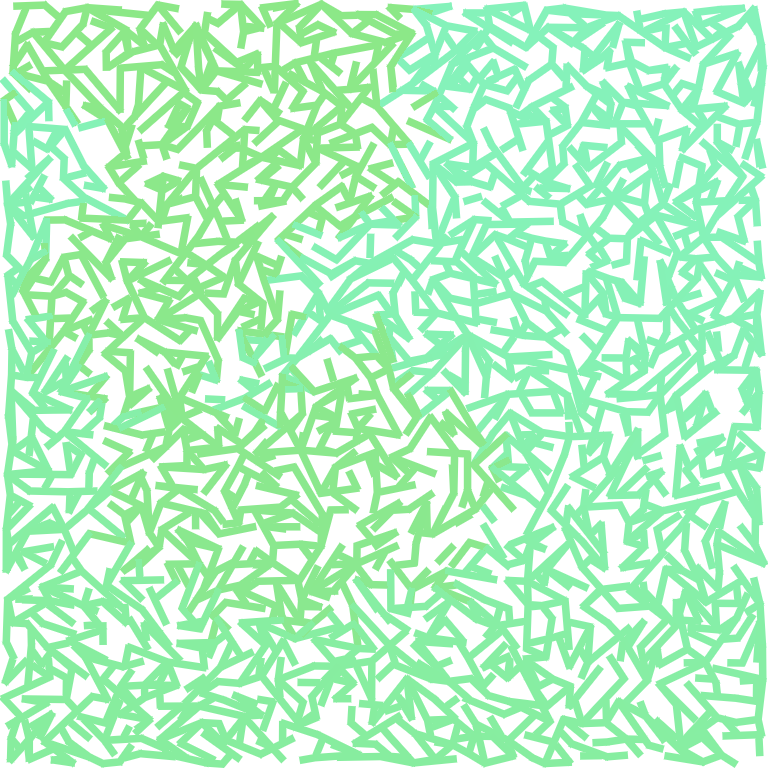
A Shadertoy shader for this pattern:

```glsl
// A dense thicket of short green strokes on white. Jittered grid sites throw
// strokes to nearby sites; each stroke stops where it meets one of higher rank,
// so strokes never cross. Each takes the tint of the patch where it starts.

const float CELLS = 40.0;

vec2 hash2(vec2 p) {
    return fract(sin(vec2(dot(p, vec2(127.1, 311.7)),
                          dot(p, vec2(269.5, 183.3)))) * 43758.5453);
}

float cross2(vec2 a, vec2 b) { return a.x * b.y - a.y * b.x; }

// Jittered site of a grid cell, in canvas units
vec2 site(vec2 cell) {
    return (cell + 0.5 + 0.64 * (hash2(cell + 3.7) - 0.5)) / CELLS;
}

// Cell that a stroke runs to: at most two cells away, inside the canvas
vec2 target(vec2 cell, float layer) {
    vec2 hop = floor(hash2(cell + 61.3 * (layer + 1.0)) * 5.0) - 2.0;
    return clamp(cell + hop, 0.0, CELLS - 1.0);
}

float rank(vec2 cell, float layer) {
    return hash2(cell + 17.9 + 83.1 * layer).x;
}

// Fraction of a stroke drawn before a higher ranked stroke blocks it
float reach(vec2 cell, vec2 goal, float layer) {
    vec2 a = site(cell), d = site(goal) - a;
    vec2 lo = max(min(cell, goal) - 2.0, 0.0);
    vec2 hi = min(max(cell, goal) + 2.0, CELLS - 1.0);
    float own = rank(cell, layer), nearest = 1.0;
    for (float y = lo.y; y <= hi.y; y++)
    for (float x = lo.x; x <= hi.x; x++)
    for (float k = 0.0; k < 2.0; k++) {
        vec2 other = vec2(x, y);
        if (rank(other, k) <= own) continue;
        vec2 p = site(other), e = site(target(other, k)) - p;
        float area = cross2(d, e);
        if (abs(area) < 1e-7) continue;
        float t = cross2(p - a, e) / area;
        float s = cross2(p - a, d) / area;
        if (t > 0.01 && t < min(nearest, 0.99) && s > 0.01 && s < 0.99) nearest = t;
    }
    // Some blocked strokes stop short and leave a loose end
    float loose = step(hash2(cell + 29.3 + layer).y, 0.35);
    return nearest < 1.0 ? nearest * (1.0 - 0.2 * loose) : 1.0;
}

float ellipse(vec2 p, vec2 centre, vec2 radii) {
    return length((p - centre) / radii) - 1.0;
}

// Leaf green patches at upper left and centre, mint gradient elsewhere
vec3 tint(vec2 p) {
    vec2 q = p + 0.012 * sin(p.yx * 43.0 + vec2(0.0, 2.0));
    float corner = max(q.x - 0.535, 0.79 - 0.18 * q.x - q.y) * 6.0;
    corner = max(corner, -ellipse(q, vec2(0.07, 0.78), vec2(0.08, 0.09)));
    float leaf = min(corner, ellipse(q, vec2(0.22, 0.62), vec2(0.18, 0.15)));
    leaf = min(leaf, ellipse(q, vec2(0.39, 0.37), vec2(0.25, 0.18)));
    leaf = max(leaf, -ellipse(q, vec2(0.34, 0.52), vec2(0.07, 0.05)));
    if (leaf < 0.0) return mix(vec3(0.54, 0.91, 0.57), vec3(0.55, 0.91, 0.53), p.y);
    float rise = smoothstep(0.05, 0.95, p.y * 0.85 + p.x * 0.25);
    return mix(vec3(0.53, 0.93, 0.62), vec3(0.52, 0.95, 0.73), rise);
}

void mainImage(out vec4 fragColor, in vec2 fragCoord) {
    vec2 uv = fragCoord / iResolution.xy;
    vec2 home = floor(uv * CELLS);
    vec3 ink = vec3(1.0);
    float cover = 0.0;

    for (float y = -2.0; y <= 2.0; y++)
    for (float x = -2.0; x <= 2.0; x++)
    for (float layer = 0.0; layer < 2.0; layer++) {
        vec2 cell = home + vec2(x, y);
        if (cell != clamp(cell, 0.0, CELLS - 1.0)) continue;
        vec2 goal = target(cell, layer);
        if (goal == cell) continue;

        // Flat ended bar along the stroke
        vec2 a = site(cell), d = site(goal) - a;
        float span = length(d);
        vec2 dir = d / span, rel = uv - a;
        float along = dot(rel, dir);
        float side = abs(cross2(dir, rel)) - 0.0049;
        float dist = max(side, max(-along, along - span) - 0.003);
        if (clamp(0.5 - dist * iResolution.y, 0.0, 1.0) <= cover) continue;

        // Shorten it at the first block and skip mere stubs
        float drawn = span * reach(cell, goal, layer);
        if (drawn < 0.016) continue;
        dist = max(side, max(-along, along - drawn) - 0.003);
        float alpha = clamp(0.5 - dist * iResolution.y, 0.0, 1.0);
        if (alpha > cover) {
            cover = alpha;
            ink = tint(a);
        }
    }
    fragColor = vec4(mix(vec3(1.0), ink, cover), 1.0);
}
```
